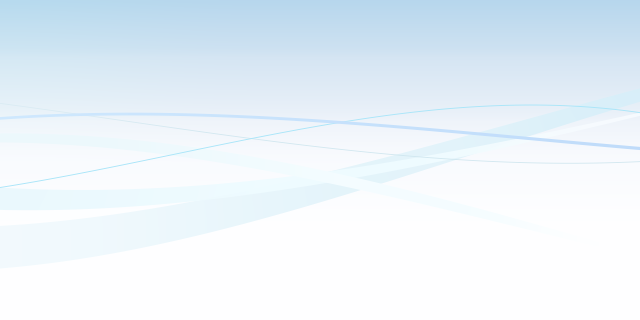
A WebGL 1 fragment shader for this background:

```glsl
precision highp float;
// Pale blue sky gradient fading to white, crossed by soft translucent ribbons
// and fine curved lines. Every edge is a cubic through four evenly spaced
// heights, so ribbons are spans between two cubics and lines are thin offsets.
uniform vec2 u_resolution;

// Cubic through heights h at x = 0, 1/3, 2/3 and 1.
float curve(float x, vec4 h) {
  float a = 3.0 * x, b = a - 1.0, c = a - 2.0, d = a - 3.0;
  return dot(h, vec4(-b * c * d / 6.0, a * c * d / 2.0, -a * b * d / 2.0, a * b * c / 6.0));
}

// Smoothed coverage from a signed distance, positive inside.
float cover(float dist) {
  return clamp(0.5 + dist * u_resolution.y, 0.0, 1.0);
}

float ribbon(vec2 p, vec4 top, vec4 bottom) {
  return cover(min(curve(p.x, top) - p.y, p.y - curve(p.x, bottom)));
}

float line(vec2 p, vec4 h, float halfWidth) {
  return cover(halfWidth - abs(p.y - curve(p.x, h)));
}

// Vertical sky ramp with a faint cyan tint at the upper left.
vec3 sky(vec2 p) {
  vec3 c = mix(vec3(0.995, 0.997, 1.0), vec3(0.975, 0.982, 0.995), smoothstep(0.28, 0.52, p.y));
  c = mix(c, vec3(0.925, 0.948, 0.976), smoothstep(0.48, 0.68, p.y));
  c = mix(c, vec3(0.82, 0.89, 0.948), clamp((p.y - 0.62) / 0.23, 0.0, 1.0));
  c = mix(c, vec3(0.715, 0.84, 0.928), clamp((p.y - 0.82) / 0.18, 0.0, 1.0));
  float tint = (1.0 - smoothstep(0.0, 0.4, p.x)) * smoothstep(0.4, 0.8, p.y);
  return c + tint * vec3(0.0, 0.013, 0.004);
}

void main() {
  vec2 p = gl_FragCoord.xy / u_resolution;
  vec3 color = sky(p);

  // Broad ribbon sweeping up to the right
  vec3 sweepColor = mix(vec3(0.945, 0.977, 0.992), vec3(0.885, 0.953, 0.98), smoothstep(0.0, 0.65, p.x));
  sweepColor = mix(sweepColor, vec3(0.845, 0.935, 0.975), smoothstep(0.65, 1.0, p.x));
  float sweep = ribbon(p, vec4(0.294, 0.383, 0.542, 0.724), vec4(0.161, 0.276, 0.471, 0.682));
  color = mix(color, sweepColor, sweep * 0.95);

  // Bright ribbon crossing over it
  vec3 brightColor = mix(vec3(0.915, 0.973, 0.993), vec3(0.935, 0.985, 1.0), smoothstep(0.0, 0.5, p.x));
  brightColor = mix(brightColor, vec3(0.965, 0.983, 0.996), smoothstep(0.6, 0.95, p.x));
  float bright = ribbon(p, vec4(0.414, 0.424, 0.513, 0.648), vec4(0.344, 0.378, 0.487, 0.638));
  color = mix(color, brightColor, bright * 0.95);

  // Falling ribbon, dissolving toward its tip
  vec3 fallColor = mix(vec3(0.925, 0.972, 0.988), vec3(0.957, 0.99, 1.0), smoothstep(0.1, 0.6, p.x));
  float fall = ribbon(p, vec4(0.583, 0.531, 0.391, 0.206), vec4(0.555, 0.495, 0.359, 0.198));
  color = mix(color, fallColor, fall * (1.0 - smoothstep(0.7, 0.96, p.x)));

  // Fine lines: pale, cyan, then the heavier blue one
  float pale = line(p, vec4(0.677, 0.583, 0.508, 0.495), 0.0014);
  color = mix(color, vec3(0.81, 0.9, 0.935), pale * mix(0.5, 0.9, smoothstep(0.0, 0.4, p.x)));
  float cyan = line(p, vec4(0.414, 0.543, 0.654, 0.648), 0.0015);
  color = mix(color, vec3(0.67, 0.9, 0.975), cyan);
  float blue = line(p, vec4(0.63, 0.639, 0.596, 0.536), mix(0.0042, 0.005, p.x));
  vec3 blueColor = mix(vec3(0.81, 0.91, 0.995), vec3(0.75, 0.86, 0.98), p.x);
  color = mix(color, blueColor, blue);

  gl_FragColor = vec4(color, 1.0);
}
```
